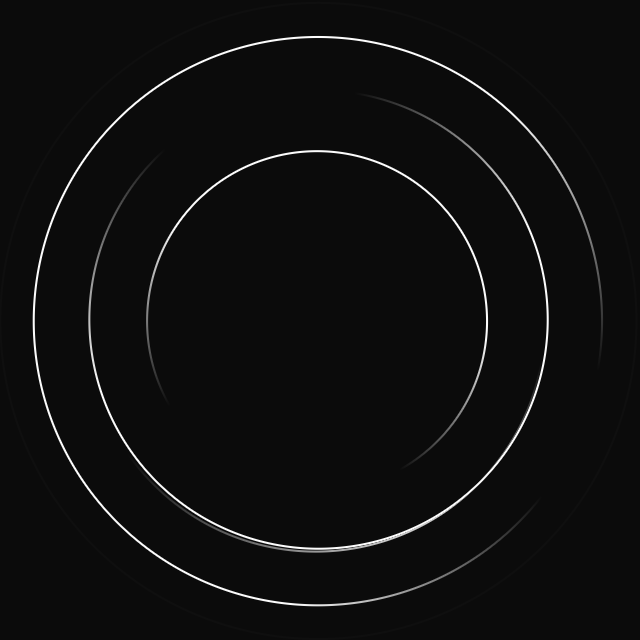
Give the GLSL for this background, as a Shadertoy shader.

```glsl
const vec3 BACKGROUND = vec3(0.043);
const vec3 LINE_COLOR = vec3(0.99);
const float HALF_WIDTH = 0.0016;
const float HALO_STRENGTH = 0.016;

// Circles: centre x, centre y, radius
const vec3 HALO_RING   = vec3(0.4975, 0.4985, 0.4970);
const vec3 OUTER_RING  = vec3(0.4967, 0.4982, 0.4440);
const vec3 MIDDLE_RING = vec3(0.4977, 0.5007, 0.3581);
const vec3 ECHO_RING   = vec3(0.4932, 0.4962, 0.3581);
const vec3 INNER_RING  = vec3(0.4954, 0.4982, 0.2656);

// Sweeps in degrees, anticlockwise: start, length, fade in, fade out
const vec4 OUTER_SWEEP  = vec4(-10.0, 332.0, 58.0, 57.0);
const vec4 MIDDLE_SWEEP = vec4(132.0, 309.0, 65.0, 58.0);
const vec4 ECHO_SWEEP   = vec4(215.0, 135.0, 75.0, 45.0);
const vec4 INNER_SWEEP  = vec4(-61.0, 271.0, 55.0, 65.0);
const float ECHO_STRENGTH = 0.8;

// Antialiased coverage of a thin circle
float ring(vec2 p, vec3 circle, float pixel) {
    float d = abs(length(p - circle.xy) - circle.z) - HALF_WIDTH;
    return clamp(0.5 - d / pixel, 0.0, 1.0);
}

// Circle whose brightness tapers at both ends of its sweep
float arc(vec2 p, vec3 circle, vec4 sweep, float pixel) {
    vec2 q = p - circle.xy;
    float along = mod(degrees(atan(q.y, q.x)) - sweep.x, 360.0);
    float fadeIn = clamp(along / sweep.z, 0.0, 1.0);
    float fadeOut = clamp((sweep.y - along) / sweep.w, 0.0, 1.0);
    return ring(p, circle, pixel) * fadeIn * fadeOut;
}

void mainImage(out vec4 fragColor, in vec2 fragCoord) {
    float side = min(iResolution.x, iResolution.y);
    vec2 p = (fragCoord - 0.5 * iResolution.xy) / side + 0.5;
    float pixel = 1.0 / side;

    // Bright arcs
    float light = arc(p, OUTER_RING, OUTER_SWEEP, pixel);
    light = max(light, arc(p, MIDDLE_RING, MIDDLE_SWEEP, pixel));
    light = max(light, arc(p, ECHO_RING, ECHO_SWEEP, pixel) * ECHO_STRENGTH);
    light = max(light, arc(p, INNER_RING, INNER_SWEEP, pixel));

    // Barely visible enclosing circle
    light = max(light, ring(p, HALO_RING, pixel) * HALO_STRENGTH);

    fragColor = vec4(mix(BACKGROUND, LINE_COLOR, light), 1.0);
}
```
